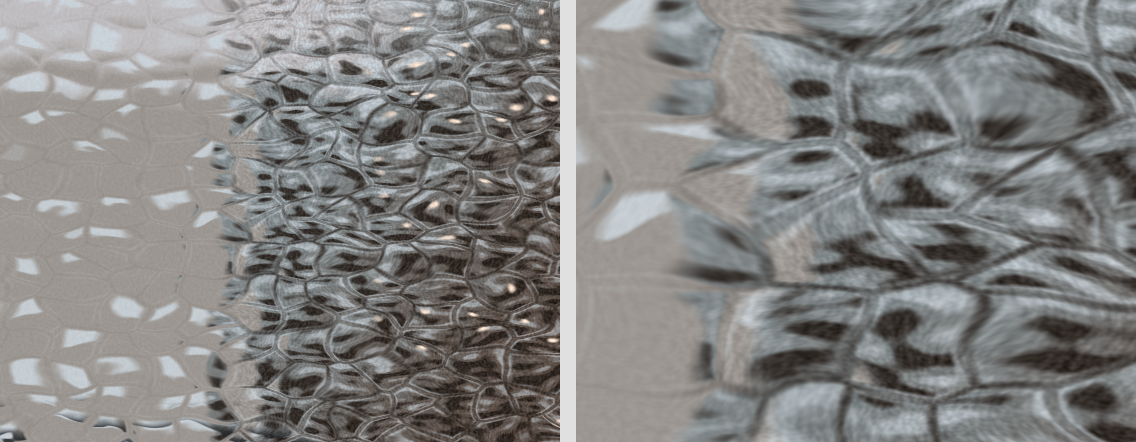
Left, the full canvas; right, a detail of the centre.
Give the GLSL for this texture, as a WebGL 1 fragment shader.

```glsl
precision highp float;
uniform vec2 u_resolution;

#define CELLS vec2(9.4, 16.0)
#define JITTER 0.78
#define WARP 0.32
#define REFRACTION vec2(0.17, 0.15)
#define SEAM_X 0.43
#define CONTRAST 1.0
#define GRAIN 0.10

const vec3 WALL = vec3(0.61, 0.59, 0.57);
const vec3 HAZE = vec3(0.75, 0.74, 0.75);
const vec3 STEEL = vec3(0.51, 0.54, 0.55);
const vec3 BARK = vec3(0.36, 0.31, 0.28);
const vec3 INK = vec3(0.15, 0.12, 0.10);
const vec3 SKY = vec3(0.80, 0.84, 0.87);
const vec3 LAMP = vec3(0.98, 0.89, 0.82);

vec2 hash2(vec2 p) {
  vec3 q = fract(p.xyx * vec3(0.1031, 0.1030, 0.0973));
  q += dot(q, q.yzx + 33.33);
  return fract((q.xx + q.yz) * q.zy);
}

float cornerDot(vec2 cell, vec2 offset) {
  float angle = 6.2832 * hash2(cell + 41.0).x;
  return dot(vec2(cos(angle), sin(angle)), offset);
}

float gradientNoise(vec2 p) {
  vec2 i = floor(p), f = fract(p);
  vec2 u = f * f * f * (f * (f * 6.0 - 15.0) + 10.0);
  vec2 e = vec2(1.0, 0.0);
  float low = mix(cornerDot(i, f), cornerDot(i + e, f - e), u.x);
  float high = mix(cornerDot(i + e.yx, f - e.yx), cornerDot(i + 1.0, f - 1.0), u.x);
  return 1.4 * mix(low, high, u.y);
}

vec2 seedPoint(vec2 cell) {
  return cell + 0.5 + JITTER * (hash2(cell) - 0.5);
}

// Nearest pebble: offset from its centre, its id and the distance to its rim
float pebble(vec2 p, out vec2 offset, out vec2 id) {
  vec2 base = floor(p);
  float nearest = 9.0;
  for (int y = -1; y <= 1; y++)
    for (int x = -1; x <= 1; x++) {
      vec2 cell = base + vec2(float(x), float(y));
      vec2 d = p - seedPoint(cell);
      if (dot(d, d) < nearest) {
        nearest = dot(d, d);
        offset = d;
        id = cell;
      }
    }
  float rim = 9.0;
  for (int y = -2; y <= 2; y++)
    for (int x = -2; x <= 2; x++) {
      vec2 cell = id + vec2(float(x), float(y));
      vec2 toOther = seedPoint(cell) - p + offset;
      if (dot(toOther, toOther) > 0.001)
        rim = min(rim, dot(0.5 * toOther - offset, normalize(toOther)));
    }
  return rim;
}

// Blurred room behind the glass
vec3 room(vec2 g) {
  float shade = smoothstep(0.45, 1.15, g.x + 0.45 * (0.55 - g.y));
  vec3 color = mix(STEEL, BARK, shade);
  color = mix(WALL, color, smoothstep(SEAM_X - 0.015, SEAM_X + 0.02, g.x));
  float top = smoothstep(0.76, 0.92, g.y) * (1.0 - smoothstep(0.5, 0.95, g.x));
  return mix(color, HAZE, top);
}

void main() {
  vec2 uv = gl_FragCoord.xy / u_resolution;
  vec2 p = vec2(uv.x * u_resolution.x / u_resolution.y, uv.y) * CELLS;
  p += WARP * vec2(gradientNoise(p * 0.8), gradientNoise(p * 0.8 + 37.0));

  vec2 r, id;
  float rim = pebble(p, r, id);
  vec2 luck = hash2(id + 17.0);
  float dome = smoothstep(0.0, 0.11, rim);
  float ripple = gradientNoise(p * vec2(2.0, 2.6));
  vec2 slope = (r + 0.2 * ripple) * dome;
  vec2 g = uv + slope * REFRACTION;
  vec3 color = room(g);

  // Busy side: dark and pale reflections curl inside each pebble
  float busy = smoothstep(SEAM_X - 0.03, SEAM_X + 0.04, g.x);
  float calmTop = 1.0 - 0.6 * smoothstep(0.8, 0.95, uv.y);
  float seam = exp(-pow((uv.x - 0.49) / 0.07, 2.0));
  float low = smoothstep(0.65, 0.1, uv.y) * 0.0 + 1.0 - smoothstep(0.1, 0.65, uv.y);
  float gloom = 0.5 * seam + 0.35 * low + 0.4 * smoothstep(0.6, 1.0, uv.x);
  float curl = gradientNoise(r * vec2(2.0, 3.4) + id * 5.3) + 0.5 * r.y;
  float dark = smoothstep(0.08, 0.5, -curl + 0.25 * gloom);
  float pale = smoothstep(0.12, 0.55, curl - 0.12 * gloom);
  color = mix(color, INK, CONTRAST * 0.85 * dark * dome * busy * calmTop);
  color = mix(color, SKY, CONTRAST * (0.72 - 0.35 * gloom) * pale * dome * busy);

  // Rims: a dark groove with a thin pale lip
  float groove = 1.0 - smoothstep(0.0, 0.07, rim);
  float lip = smoothstep(0.03, 0.07, rim) * (1.0 - smoothstep(0.07, 0.13, rim));
  float side = smoothstep(SEAM_X - 0.06, SEAM_X + 0.05, uv.x);
  float broken = smoothstep(-0.35, 0.3, gradientNoise(p * 1.3 + 9.0));
  color = mix(color, INK, groove * broken * (0.05 + 0.55 * side * calmTop));
  color = mix(color, SKY, lip * (1.0 - broken) * (0.12 + 0.35 * side));

  // Quiet side: cool crescents on upper slopes, bold near top and bottom
  float bold = 1.0 - smoothstep(0.08, 0.28, uv.y) + 0.6 * smoothstep(0.74, 0.9, uv.y);
  float crescent = smoothstep(0.06, 0.22, r.y + 0.25 * ripple + 0.16 * bold)
    * smoothstep(0.04, 0.15, rim) * (1.0 - smoothstep(0.2, 0.45, abs(r.x)));
  float shown = smoothstep(0.25, 0.6, luck.x + 0.5 * bold);
  color = mix(color, SKY, 0.85 * crescent * shown * (1.0 - busy));
  float sill = (1.0 - smoothstep(0.03, 0.13, g.y)) * (1.0 - smoothstep(0.5, 0.65, uv.x));
  float pool = smoothstep(0.02, 0.2, r.y + 0.5 * ripple) * smoothstep(0.05, 0.14, rim);
  color = mix(color, INK + vec3(0.0, 0.04, 0.07), 0.9 * sill * pool);

  // Warm lamp glints on the far side
  vec2 spot = (r - 0.3 * (luck - 0.4)) * vec2(1.0, 1.2) + 0.08 * ripple;
  float glint = (1.0 - smoothstep(0.03, 0.17, length(spot))) * step(0.58, luck.y);
  color = mix(color, LAMP, glint * dome * smoothstep(0.58, 0.75, uv.x));

  // Fine scratched grain
  float grain = gradientNoise(p * vec2(17.0, 8.0)) + 0.6 * gradientNoise(p * 23.0);
  color += GRAIN * grain * (0.2 + 0.6 * side);
  gl_FragColor = vec4(clamp(color, 0.0, 1.0), 1.0);
}
```
